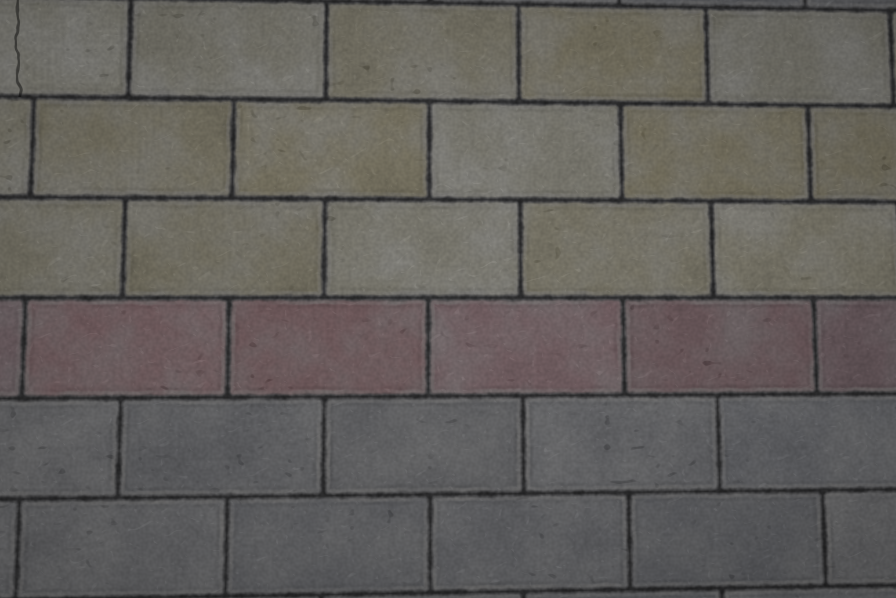
This texture is drawn by a Shadertoy shader. Its source:

```glsl
// Weathered paving bricks in running bond: olive courses, one red course, blue-grey courses.

float hash(vec2 p) {
    return fract(sin(dot(p, vec2(127.1, 311.7))) * 43758.55);
}

vec2 gradient(vec2 cell) {
    float angle = 6.2832 * hash(cell);
    return vec2(cos(angle), sin(angle));
}

// Gradient noise, roughly -0.7 to 0.7
float noise(vec2 p) {
    vec2 i = floor(p), f = p - i, e = vec2(1, 0);
    vec2 w = f * f * f * (f * (f * 6.0 - 15.0) + 10.0);
    float low = mix(dot(gradient(i), f), dot(gradient(i + e.xy), f - e.xy), w.x);
    float high = mix(dot(gradient(i + e.yx), f - e.yx), dot(gradient(i + e.xx), f - e.xx), w.x);
    return mix(low, high, w.y);
}

float fbm(vec2 p) {
    float sum = 0.0, amplitude = 0.6;
    for (int i = 0; i < 4; i++) {
        sum += amplitude * noise(p);
        p = mat2(1.6, 1.2, -1.2, 1.6) * p + 7.3;
        amplitude *= 0.55;
    }
    return sum;
}

// Base colour of one brick; courses count downward from the red one
vec3 brickColor(vec2 id) {
    float tint = hash(id + 3.7);
    vec3 color = mix(vec3(0.365, 0.37, 0.385), vec3(0.385, 0.385, 0.39), tint);
    if (id.y == 0.0) color = mix(vec3(0.43, 0.34, 0.345), vec3(0.41, 0.355, 0.37), tint);
    if (id.y < 0.0 && id.y > -4.0) color = mix(vec3(0.455, 0.45, 0.42), vec3(0.435, 0.415, 0.345), tint);
    return color * (0.96 + 0.08 * hash(id + 19.1));
}

void mainImage(out vec4 fragColor, in vec2 fragCoord) {
    vec2 uv = fragCoord / iResolution.xy;
    vec2 p = fragCoord / iResolution.y;
    float pixel = 1.0 / iResolution.y;

    // Courses narrow to the right; bricks narrow to the right and the top
    float down = (0.502 - uv.y) / (0.1684 - 0.0082 * uv.x);
    float course = floor(down);
    float x = uv.x - 0.479;
    float along = x * (4.54 + 0.228 * x) * (1.0 + 0.057 * (uv.y - 0.45));
    along += mod(course, 2.0) * 0.53 + 0.012 * (hash(vec2(course, 5.0)) - 0.5);
    vec2 id = vec2(floor(along), course);
    vec2 local = (fract(vec2(along, down)) - 0.5) * vec2(0.334, 0.164);

    // Distance inward from the slightly ragged brick outline
    vec2 corner = abs(local) - vec2(0.1625, 0.0775) + 0.005;
    float inside = 0.005 - length(max(corner, 0.0)) - min(max(corner.x, corner.y), 0.0);
    inside += 0.0022 * noise(p * 38.0) + 0.0012 * noise(p * 110.0);

    // Stone face: broad stains, fine grain, pale scuffs and dark pits
    vec2 q = p + id * 0.37;
    float stain = fbm(q * 9.0);
    float grain = noise(p * 165.0) + 0.7 * noise(p * 83.0 + 11.0);
    float scuff = smoothstep(0.30, 0.55, noise(q * vec2(75.0, 120.0) + 2.0 * noise(q * 30.0)));
    float pits = smoothstep(0.34, 0.5, noise(q * vec2(48.0, 70.0))) * smoothstep(-0.1, 0.3, fbm(q * 6.0 + 4.0));
    vec3 face = brickColor(id);
    face = mix(face, vec3(dot(face, vec3(0.333))), clamp(0.2 + stain, 0.0, 0.5));
    face *= 1.0 + 0.17 * stain + 0.085 * grain;
    face += 0.035 * scuff - 0.07 * pits;

    // Worn bevel: pale rim with a faint dirty line inside it
    float wear = 0.6 + 0.9 * noise(p * 21.0 + 5.0);
    float rim = 1.0 - smoothstep(0.004, 0.0085, inside);
    float dirt = smoothstep(0.005, 0.009, inside) * (1.0 - smoothstep(0.009, 0.015, inside));
    face = mix(face, vec3(0.425, 0.42, 0.415) * (1.0 + 0.1 * grain), 0.6 * rim * wear);
    face *= 1.0 - 0.09 * dirt * wear;

    // Sandy joint, darkest along its centre
    vec3 joint = vec3(0.23, 0.23, 0.235) * (1.0 + 0.25 * grain + 0.3 * fbm(p * 24.0));
    joint *= 1.0 - 0.3 * smoothstep(0.001, 0.005, -inside);
    vec3 color = mix(joint, face, smoothstep(-0.0015 - pixel, 0.0015 + pixel, inside));

    // One crack across the upper left brick
    float crack = abs(p.x - 0.03 - 0.012 * noise(vec2(2.0, p.y * 22.0)) - 0.004 * noise(p * 70.0));
    color *= 1.0 - 0.45 * float(course == -3.0) * (1.0 - smoothstep(0.001, 0.002 + pixel, crack));

    // Soft falloff toward the borders
    vec2 off = uv - vec2(0.5, 0.55);
    color *= 1.05 - 0.42 * dot(off, off);
    fragColor = vec4(clamp(color, 0.0, 1.0), 1.0);
}
```
